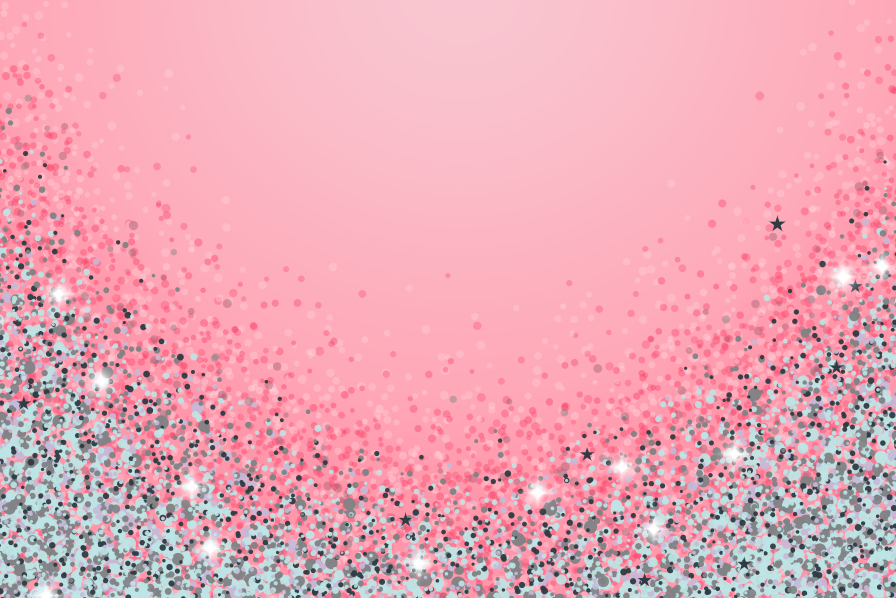
This background is drawn by a WebGL 2 fragment shader. Its source:

```glsl
#version 300 es
precision highp float;

uniform vec2 u_resolution;
out vec4 outColor;

const float TAU = 6.2831853;
const vec3 PALE_PINK = vec3(1.0, 0.84, 0.87);
const vec3 HOT_PINK = vec3(0.98, 0.27, 0.42);
const vec3 MAUVE = vec3(0.65, 0.38, 0.45);
const vec3 ICE = vec3(0.74, 0.90, 0.90);
const vec3 LILAC = vec3(0.77, 0.73, 0.85);
const vec3 SILVER = vec3(0.50, 0.51, 0.52);
const vec3 SLATE = vec3(0.18, 0.23, 0.26);

// Integer hash: three values in 0..1 for a cell and a seed
vec3 hash3(vec2 cell, float seed) {
    uvec3 v = uvec3(ivec3(vec3(cell + 64.0, seed)));
    v = v * 1664525u + 1013904223u;
    v.x += v.y * v.z; v.y += v.z * v.x; v.z += v.x * v.y;
    v ^= v >> 16u;
    v.x += v.y * v.z; v.y += v.z * v.x; v.z += v.x * v.y;
    return vec3(v >> 8u) / 16777216.0;
}

// Approximate signed depth below the bowl-shaped glitter line
float bowlDepth(vec2 p) {
    float dx = p.x - 0.77;
    return (0.19 + 0.9 * dx * dx - p.y) / sqrt(1.0 + 3.24 * dx * dx);
}

// Chance of a particle, rising across a depth range (from, to)
float chanceAt(vec2 p, vec2 range, float amount) {
    float rise = smoothstep(range.x, range.y, bowlDepth(p));
    return amount * rise * rise;
}

float coverage(float dist, float pixel) {
    return clamp(0.5 - dist / pixel, 0.0, 1.0);
}

float starDistance(vec2 p, float radius) {
    float sector = mod(atan(p.x, p.y) + TAU * 0.1, TAU * 0.2) - TAU * 0.1;
    vec2 q = length(p) * vec2(cos(sector), abs(sin(sector)));
    return dot(q - vec2(radius, 0.0), vec2(0.328, 0.945));
}

// Soft white core with thin crossed rays
float glint(vec2 p, float radius) {
    vec2 q = abs(p) / radius;
    float core = exp(-5.0 * dot(q, q));
    float rays = exp(-25.0 * q.x * q.y - 2.0 * (q.x + q.y));
    return clamp(0.65 * core + 0.7 * rays, 0.0, 1.0);
}

// One layer of jittered discs, blended over the base colour
vec3 confetti(vec3 base, vec2 p, float cell, float size, vec2 range, float amount,
              vec3 tintA, vec3 tintB, float alpha, float seed, float pixel) {
    vec2 home = floor(p / cell);
    for (int k = 0; k < 9; k++) {
        vec2 id = home + vec2(k % 3 - 1, k / 3 - 1);
        vec3 place = hash3(id, seed);
        vec3 look = hash3(id, seed + 50.0);
        vec2 center = (id + place.xy) * cell;
        float shown = step(place.z, chanceAt(center, range, amount));
        float disc = coverage(length(p - center) - size * mix(0.65, 1.15, look.x), pixel);
        base = mix(base, mix(tintA, tintB, step(0.72, look.y)), disc * shown * alpha);
    }
    return base;
}

// Sparse stars and glints strewn over the glitter
vec3 accents(vec3 base, vec2 p, float cell, float pixel) {
    vec2 home = floor(p / cell);
    for (int k = 0; k < 9; k++) {
        vec2 id = home + vec2(k % 3 - 1, k / 3 - 1);
        vec3 h = hash3(id, 31.0);
        vec3 g = hash3(id, 47.0);
        vec2 starAt = (id + h.xy) * cell;
        vec2 glintAt = (id + g.xy) * cell;
        float star = coverage(starDistance(p - starAt, 0.012), pixel);
        base = mix(base, SLATE, star * step(h.z, chanceAt(starAt, vec2(-0.1, 0.05), 0.4)));
        float light = glint(p - glintAt, 0.04) * step(g.z, chanceAt(glintAt, vec2(-0.06, 0.1), 0.45));
        base = mix(base, vec3(1.0), light);
    }
    return base;
}

void main() {
    vec2 p = gl_FragCoord.xy / u_resolution.y;
    float px = 1.0 / u_resolution.y;

    // Backdrop: pale glow from the top centre, with a warm band at the bowl
    float fade = smoothstep(0.0, 0.85, length((p - vec2(0.77, 1.02)) * vec2(0.9, 1.0)));
    vec3 color = mix(vec3(0.975, 0.775, 0.815), vec3(1.0, 0.645, 0.71), fade);
    color = mix(color, vec3(1.0, 0.5, 0.6), 0.4 * smoothstep(-0.16, 0.06, bowlDepth(p)));

    // Translucent pink discs drifting above the bowl
    color = confetti(color, p, 0.020, 0.0065, vec2(-0.46, 0.0), 0.75, PALE_PINK, HOT_PINK, 0.33, 1.0, px);
    color = confetti(color, p, 0.018, 0.0060, vec2(-0.34, 0.04), 0.75, HOT_PINK, PALE_PINK, 0.40, 2.0, px);
    color = confetti(color, p, 0.017, 0.0058, vec2(-0.24, 0.04), 0.65, HOT_PINK, PALE_PINK, 0.45, 3.0, px);
    color = confetti(color, p, 0.024, 0.0068, vec2(-0.26, 0.05), 0.30, MAUVE, SILVER, 0.45, 4.0, px);

    // Large flakes filling the deep corners
    color = confetti(color, p, 0.018, 0.0100, vec2(-0.04, 0.34), 0.95, ICE, LILAC, 0.90, 5.0, px);
    color = confetti(color, p, 0.021, 0.0105, vec2(-0.08, 0.36), 0.65, SILVER, ICE, 0.95, 6.0, px);
    color = confetti(color, p, 0.018, 0.0085, vec2(0.02, 0.36), 0.75, ICE, SILVER, 0.90, 7.0, px);

    // Fine glitter up to the rim
    color = confetti(color, p, 0.015, 0.0052, vec2(-0.12, 0.14), 0.60, ICE, LILAC, 0.90, 8.0, px);
    color = confetti(color, p, 0.015, 0.0050, vec2(-0.14, 0.14), 0.50, SILVER, SLATE, 0.95, 9.0, px);
    color = confetti(color, p, 0.015, 0.0040, vec2(-0.15, 0.12), 0.42, SLATE, SILVER, 0.95, 10.0, px);
    color = confetti(color, p, 0.013, 0.0036, vec2(-0.10, 0.16), 0.45, ICE, LILAC, 0.90, 11.0, px);

    // Scattered accents, then the lone star and bright glint on the right rim
    color = accents(color, p, 0.15, px);
    color = mix(color, SLATE, coverage(starDistance(p - vec2(1.30, 0.625), 0.014), px));
    color = mix(color, vec3(1.0), glint(p - vec2(1.41, 0.537), 0.05));

    outColor = vec4(color, 1.0);
}
```
